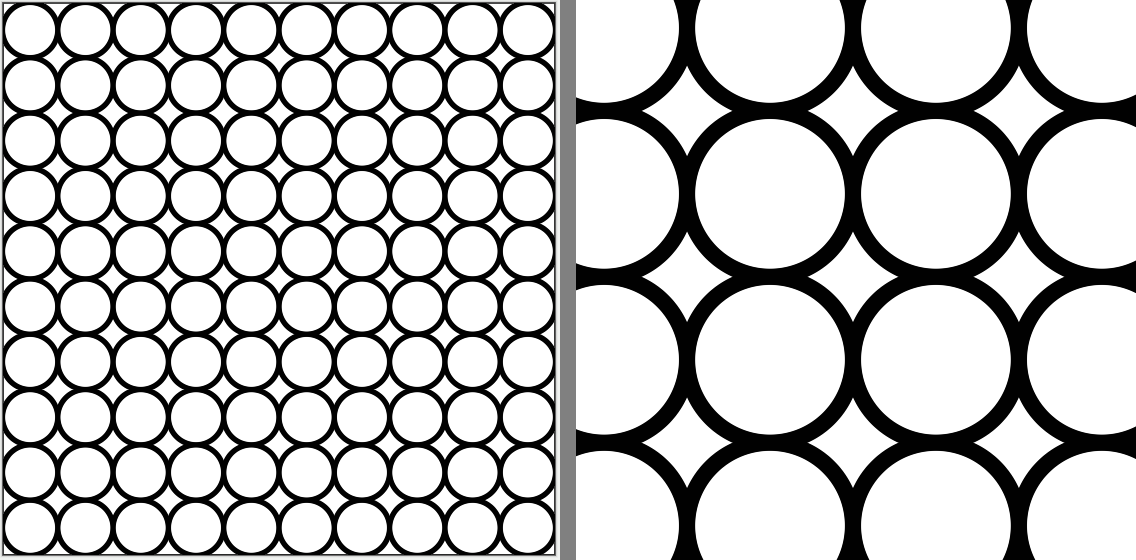
Left: the whole. Right: its middle third, enlarged.
Write a three.js fragment shader that draws this pattern.

```glsl
varying vec2 vUv;

// Coverage of a shape from its signed distance, one pixel soft
float cover(float dist, float pixel) {
  return 1.0 - smoothstep(-0.6 * pixel, 0.6 * pixel, dist);
}

// Signed distance to a ring of the given radius and line half width
float ringDistance(vec2 p, float radius, float halfWidth) {
  return abs(length(p) - radius) - halfWidth;
}

void main() {
  // Ten by ten cells inside the frame, one unit per cell
  vec2 grid = (vUv - vec2(0.0044, 0.0081)) / 0.09876;
  float pixel = fwidth(grid.x);

  // Overlapping rings: each neighbour mirrors the ring across the cell edge
  float ring = cover(ringDistance(fract(grid) - 0.5, 0.5, 0.049), pixel);

  // Thin frame just inside the sheet edge
  vec2 outside = abs(grid - 5.0) - 5.0;
  float edge = max(outside.x, outside.y);
  float frame = cover(-edge - 0.023, pixel);
  vec3 sheet = mix(vec3(1.0), vec3(0.005), max(ring, frame));

  // Pale margin with a soft shadow around the sheet
  vec3 margin = mix(vec3(0.80), vec3(0.94, 0.95, 0.94), smoothstep(0.0, 0.05, edge));

  gl_FragColor = vec4(mix(margin, sheet, cover(edge, pixel)), 1.0);
}
```
